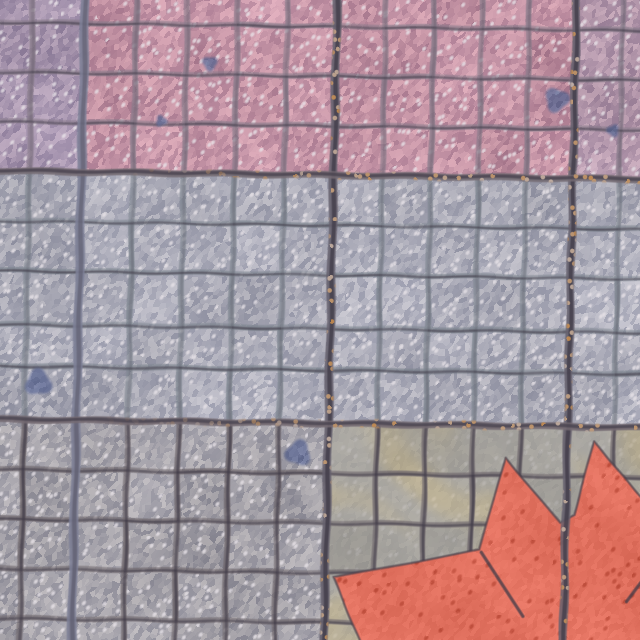
Give the GLSL for this texture, as a WebGL 2 fragment shader.

```glsl
#version 300 es
precision highp float;
// Speckled paving slabs, each cut into five by five squares, in pink and grey
// rows with a pointed terracotta inlay. A gently bent grid gives slabs, grooves and
// seams; cellular noise gives stone chips and debris, layered sines give stains.
uniform vec2 u_resolution;
out vec4 outColor;

const float SLAB = 0.386;
const float SQUARES = 5.0;
const vec3 CHIP = vec3(0.91, 0.89, 0.91);
const vec3 SOOT = vec3(0.25, 0.23, 0.28);
const vec3 TERRACOTTA = vec3(0.88, 0.44, 0.37);
const vec3 GUM = vec3(0.38, 0.42, 0.58);

// Inlay outline, and gum spots as centre and radius
const vec2 INLAY[9] = vec2[9](
  vec2(0.521, 0.098), vec2(0.749, 0.141), vec2(0.790, 0.284),
  vec2(0.876, 0.183), vec2(0.897, 0.195), vec2(0.928, 0.310),
  vec2(1.03, 0.19), vec2(1.03, -0.05), vec2(0.582, -0.05));
const vec3 SPOTS[6] = vec3[6](
  vec3(0.328, 0.901, 0.012), vec3(0.870, 0.844, 0.020), vec3(0.252, 0.811, 0.009),
  vec3(0.060, 0.402, 0.022), vec3(0.466, 0.292, 0.021), vec3(0.958, 0.796, 0.010));

float hash(vec2 p) {
  vec3 q = fract(p.xyx * vec3(0.1031, 0.1030, 0.0973));
  q += dot(q, q.yzx + 33.33);
  return fract((q.x + q.y) * q.z);
}

// Distance to the nearest scattered point, and that point's random value
vec2 cellular(vec2 p) {
  vec2 cell = floor(p), best = vec2(9.0, 0.0);
  for (int j = -1; j <= 1; j++)
    for (int i = -1; i <= 1; i++) {
      vec2 id = cell + vec2(i, j);
      float d = length(id + vec2(hash(id), hash(id + 57.0)) - p);
      if (d < best.x) best = vec2(d, hash(id + 113.0));
    }
  return best;
}

float stain(vec2 p) {
  return sin(p.x * 9.0 + 2.0 * sin(p.y * 7.0)) * sin(p.y * 11.0 + 1.5 * sin(p.x * 8.0));
}

float band(float d, float halfWidth, float blur) {
  return 1.0 - smoothstep(halfWidth - blur, halfWidth + blur, abs(d));
}

float segment(vec2 p, vec2 a, vec2 b) {
  vec2 e = b - a;
  return length(p - a - e * clamp(dot(p - a, e) / dot(e, e), 0.0, 1.0));
}

// Signed distance to the inlay, negative inside
float inlay(vec2 p) {
  float d = 9.0, side = 1.0;
  for (int i = 0; i < 9; i++) {
    vec2 a = INLAY[i], b = INLAY[(i + 1) % 9];
    d = min(d, segment(p, a, b));
    if ((a.y > p.y) != (b.y > p.y) &&
        p.x < a.x + (b.x - a.x) * (p.y - a.y) / (b.y - a.y)) side = -side;
  }
  return d * side;
}

// Slab coordinates: leaning seams, with one squeezed row of squares
vec2 paving(vec2 p) {
  float x = p.x - 0.506 - 0.021 * p.y;
  float y = (p.y - 0.345 + 0.013 * p.x) / 0.388;
  float t = y - 0.3;
  return vec2(x * (2.608 + 0.177 * x), y + 0.4 * t * exp(-t * t * 100.0));
}

vec3 slabColor(vec2 slab) {
  if (slab.y > 0.5) {
    if (slab.x < -1.5) return vec3(0.66, 0.59, 0.69);
    return slab.x > 0.5 ? vec3(0.71, 0.60, 0.68) : vec3(0.77, 0.58, 0.65);
  }
  if (slab.y > -0.5) return vec3(0.67, 0.67, 0.72);
  return slab.x < -0.5 ? vec3(0.64, 0.63, 0.66) : vec3(0.64, 0.63, 0.61);
}

void main() {
  vec2 p = gl_FragCoord.xy / u_resolution;
  float soft = max(0.0018, 1.0 / min(u_resolution.x, u_resolution.y));
  vec2 wobble = 0.0012 * sin(p.yx * 43.0 + 3.0 * sin(p * 29.0));
  vec2 grid = paving(p + wobble), slab = floor(grid);
  float top = step(0.5, slab.y), bottom = step(slab.y, -0.5);
  float plain = bottom * step(-0.5, slab.x);
  float rough = 1.0 - 0.75 * plain;
  float blotch = stain(p) + 0.5 * stain(p * 2.7 + 3.0);

  // Stone with slanted pale chips and cool dark grains
  vec2 slant = mat2(0.77, 0.64, -0.64, 0.77) * p;
  vec2 grain = cellular(slant * vec2(145.0, 90.0));
  vec2 chip = cellular(slant * vec2(85.0, 58.0) + 40.0);
  vec3 color = slabColor(slab) + 0.022 * blotch;
  color += 0.05 * (hash(floor(grid * SQUARES) + 71.0) - 0.5);
  color += rough * (grain.y - 0.5) * vec3(0.17, 0.16, 0.13);
  color = mix(color, CHIP, rough * 0.75 * step(0.62, chip.y) * band(chip.x, 0.22, 0.16));
  color += plain * vec3(0.05, 0.02, -0.06) * smoothstep(0.2, 1.0, blotch);

  // Grooves between squares: soft grey channel with a dark core
  vec2 groove = (fract(grid * SQUARES + 0.5) - 0.5) * SLAB / SQUARES;
  vec2 line = floor(grid * SQUARES + 0.5), square = floor(grid * SQUARES);
  float wearX = 0.7 + 0.3 * hash(vec2(line.x, square.y) + 19.0);
  float wearY = 0.7 + 0.3 * hash(vec2(square.x, line.y) + 31.0);
  vec3 channel = mix(vec3(0.49, 0.52, 0.56), vec3(0.53, 0.48, 0.54), top);
  channel = mix(channel, vec3(0.43, 0.40, 0.42), bottom);
  color = mix(color, channel, 0.85 * wearX * band(groove.x, 0.0046, soft));
  color = mix(color, channel, 0.75 * wearY * band(groove.y, 0.0042, soft));
  color = mix(color, SOOT, (0.2 + 0.5 * bottom) * wearX * band(groove.x - 0.001, 0.0022, soft));
  color = mix(color, SOOT, 0.6 * wearY * band(groove.y + 0.001, 0.0018, soft));

  // Gum spots with ragged rims
  for (int i = 0; i < 6; i++) {
    vec2 q = p - SPOTS[i].xy;
    float rim = SPOTS[i].z * (0.9 + 0.15 * sin(3.0 * atan(q.y, q.x) + float(i)));
    color = mix(color, GUM + 0.1 * (grain.y - 0.5), 0.82 * band(length(q), rim, 0.004));
  }

  // Terracotta inlay with a dark edge, pits and carved veins
  float edge = inlay(p + 0.5 * wobble);
  float pits = step(0.82, chip.y) * band(chip.x, 0.25, 0.15);
  vec3 clay = TERRACOTTA + 0.03 * blotch + 0.05 * (grain.y - 0.5) - 0.12 * pits;
  color = mix(color, clay, 1.0 - smoothstep(-soft, soft, edge));
  color = mix(color, SOOT, 0.65 * band(edge, 0.0018, soft));
  float vein = min(segment(p, vec2(0.752, 0.137), vec2(0.817, 0.037)),
                   segment(p, vec2(0.979, 0.060), vec2(1.02, 0.115)));
  color = mix(color, SOOT, 0.75 * band(vein, 0.0025, soft));

  // Seams between slabs, the leftmost filled with pale grit
  vec2 seam = (fract(grid + 0.5) - 0.5) * SLAB;
  float filled = step(floor(grid.x + 0.5), -0.5);
  vec3 filling = mix(SOOT + 0.15, vec3(0.49, 0.50, 0.59), filled);
  color = mix(color, filling, 0.85 * band(seam.x, 0.0068, soft));
  color = mix(color, SOOT, (0.75 - 0.45 * filled) * band(seam.x - 0.001, 0.0032, soft));
  color = mix(color, vec3(0.46, 0.42, 0.45), 0.8 * band(seam.y, 0.0055, soft));
  color = mix(color, SOOT, 0.65 * band(seam.y - 0.001, 0.0024, soft));

  // Dry crumbs and pale grit caught in the seams
  vec2 crumb = cellular(p * 95.0 + 11.0);
  float caught = max(band(seam.x, 0.006, 0.003) * (1.0 - filled),
                     band(seam.y, 0.006, 0.003) * smoothstep(0.1, 0.6, p.x));
  vec3 crumbColor = mix(vec3(0.80, 0.56, 0.30), vec3(0.80, 0.73, 0.69), fract(crumb.y * 37.0));
  color = mix(color, crumbColor, 0.85 * caught * step(0.62, crumb.y) * band(crumb.x, 0.34, 0.12));
  outColor = vec4(clamp(color, 0.0, 1.0), 1.0);
}
```
